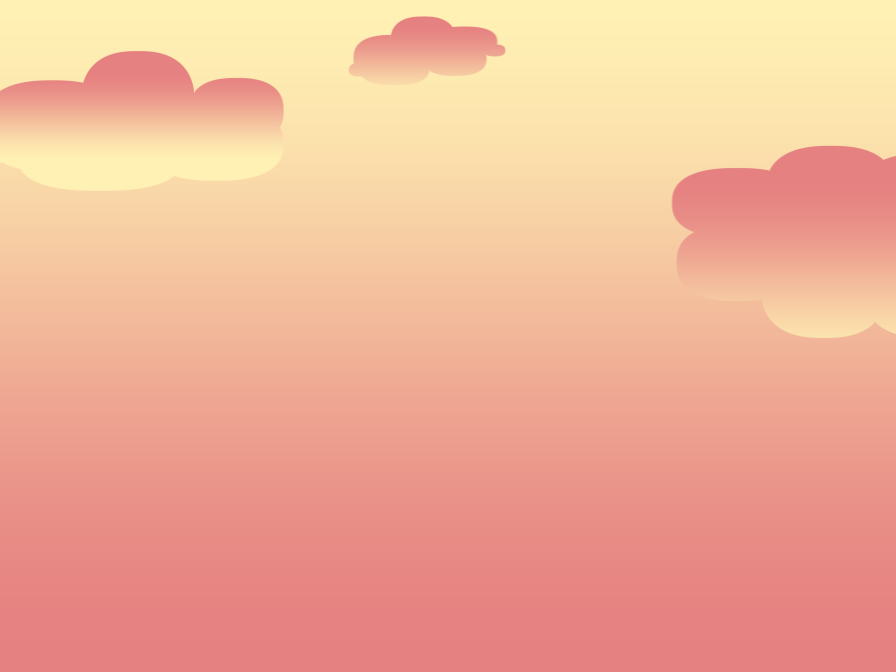
Write a Shadertoy shader that draws this background.

```glsl
// Sunset sky fading from cream to rose, with three soft-shaded cartoon clouds.

#define ROSE vec3(0.900, 0.505, 0.505)
#define CREAM vec3(1.000, 0.945, 0.705)
#define SKY_FADE 1.04     // height at which the sky turns fully cream
#define LOBE_POWER 2.5    // 2 = ellipse, higher = boxier cloud lobes
#define LOBES 7           // lobes per cloud

// Lengths are percent of the canvas height, with y measured down from the top.
// Each lobe is (centre.xy, radii.xy).

// Approximate signed distance to a superellipse.
float lobeDistance(vec2 p, vec4 lobe) {
    vec2 q = pow(abs(p - lobe.xy) / lobe.zw, vec2(LOBE_POWER));
    return (pow(q.x + q.y, 1.0 / LOBE_POWER) - 1.0) * min(lobe.z, lobe.w);
}

// Paints the union of the lobes, shaded from rose to cream down the fade range.
vec3 paintCloud(vec3 behind, vec2 p, vec4 lobes[LOBES], vec2 fade, float edge) {
    float d = 1e3;
    for (int i = 0; i < LOBES; i++) d = min(d, lobeDistance(p, lobes[i]));
    vec3 tint = mix(ROSE, CREAM, smoothstep(fade.x, fade.y, p.y));
    return mix(behind, tint, 1.0 - smoothstep(-edge, edge, d));
}

void mainImage(out vec4 fragColor, in vec2 fragCoord) {
    vec2 uv = fragCoord / iResolution.xy;
    vec2 p = vec2(uv.x * 400.0 / 3.0, (1.0 - uv.y) * 100.0);
    float edge = 70.0 / iResolution.y;

    // Sky
    vec3 color = mix(ROSE, CREAM, smoothstep(0.0, SKY_FADE, uv.y));

    // Wide cloud at the left
    vec4 leftCloud[LOBES] = vec4[LOBES](
        vec4(1.0, 19.4, 6.0, 4.8), vec4(7.8, 18.75, 10.4, 6.8),
        vec4(20.5, 15.6, 8.5, 8.0), vec4(35.2, 16.5, 7.0, 4.9),
        vec4(32.1, 21.4, 10.1, 5.5), vec4(14.9, 23.4, 12.2, 5.0),
        vec4(20.0, 20.0, 14.0, 5.0));
    color = paintCloud(color, p, leftCloud, vec2(10.4, 24.7), edge);

    // Small cloud near the top
    vec4 topCloud[LOBES] = vec4[LOBES](
        vec4(58.3, 8.7, 5.7, 3.5), vec4(63.0, 6.25, 4.9, 3.8),
        vec4(69.1, 6.25, 4.9, 2.3), vec4(73.6, 7.5, 1.6, 0.9),
        vec4(67.7, 8.7, 4.7, 2.6), vec4(58.7, 10.1, 5.2, 2.6),
        vec4(53.5, 10.4, 1.6, 1.0));
    color = paintCloud(color, p, topCloud, vec2(3.1, 16.3), edge);

    // Large cloud cut by the right border
    vec4 rightCloud[LOBES] = vec4[LOBES](
        vec4(109.7, 30.2, 9.7, 5.2), vec4(123.6, 28.6, 9.7, 6.9),
        vec4(137.2, 28.6, 8.7, 5.7), vec4(109.7, 39.1, 9.0, 5.7),
        vec4(122.6, 42.5, 9.4, 7.8), vec4(137.2, 42.5, 8.7, 7.6),
        vec4(124.1, 35.6, 12.2, 8.7));
    color = paintCloud(color, p, rightCloud, vec2(26.0, 57.3), edge);

    fragColor = vec4(color, 1.0);
}
```
